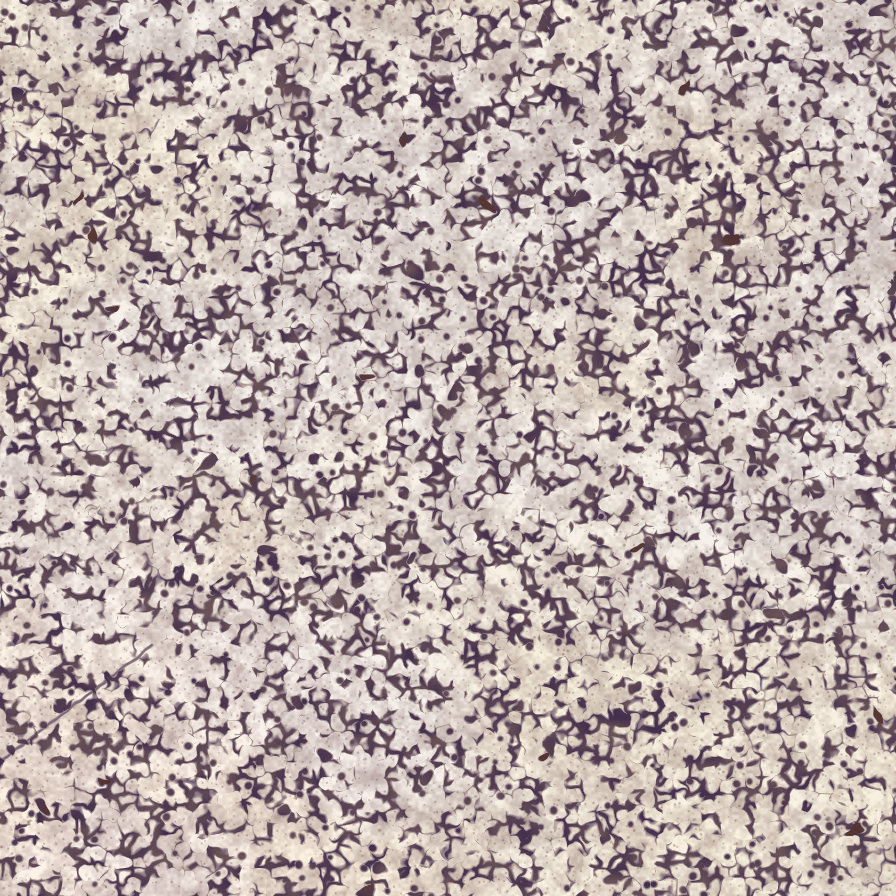
This texture is drawn by a WebGL 2 fragment shader. Its source:

```glsl
#version 300 es
precision highp float;
// Etched metal surface: pale grains broken up by dark, worm-like boundaries, pits and specks.

uniform vec2 u_resolution;
out vec4 fragColor;

float hash(vec2 p) {
  return fract(sin(dot(p, vec2(127.1, 311.7))) * 43758.5);
}

vec2 hash2(vec2 p) {
  return vec2(hash(p), hash(p + 57.3));
}

float noise(vec2 p) {
  vec2 i = floor(p), f = fract(p);
  f = f * f * (3.0 - 2.0 * f);
  return mix(mix(hash(i), hash(i + vec2(1, 0)), f.x),
             mix(hash(i + vec2(0, 1)), hash(i + vec2(1, 1)), f.x), f.y);
}

float fbm(vec2 p) {
  float sum = 0.0, weight = 0.5;
  for (int i = 0; i < 4; i++) {
    sum += weight * noise(p);
    p = p * 2.03 + 17.7;
    weight *= 0.5;
  }
  return sum / 0.9375;
}

// Grain cells: x = rounded distance to the boundary in cell units, y = random value of the grain
vec2 grainCells(vec2 p) {
  vec2 cell = floor(p), home = cell, toHome = vec2(9.0);
  for (int i = 0; i < 9; i++) {
    vec2 c = cell + vec2(i % 3, i / 3) - 1.0;
    vec2 to = c + 0.1 + 0.8 * hash2(c) - p;
    if (dot(to, to) < dot(toHome, toHome)) {
      toHome = to;
      home = c;
    }
  }
  float sum = 0.0;
  for (int i = 0; i < 25; i++) {
    vec2 c = home + vec2(i % 5, i / 5) - 2.0;
    vec2 to = c + 0.1 + 0.8 * hash2(c) - p;
    if (c != home) sum += exp(-18.0 * dot(0.5 * (toHome + to), normalize(to - toHome)));
  }
  return vec2(-log(sum) / 18.0, hash(home + 9.1));
}

// Signed distance to scattered ovals; share is the fraction of grid cells that hold one
float scatteredOvals(vec2 p, float cells, float share, vec2 radii, float stretch) {
  vec2 cell = floor(p * cells);
  float best = 1.0;
  for (int i = 0; i < 9; i++) {
    vec2 c = cell + vec2(i % 3, i / 3) - 1.0;
    if (hash(c + cells) > share) continue;
    vec2 q = p - (c + hash2(c + 3.7)) / cells;
    float angle = 6.2832 * hash(c + 21.4);
    float s = sin(angle), k = cos(angle);
    q = mat2(k, s, -s, k) * q * vec2(1.0, stretch);
    best = min(best, length(q) - mix(radii.x, radii.y, hash(c + 31.9)));
  }
  return best;
}

float segment(vec2 p, vec2 a, vec2 b) {
  vec2 ab = b - a;
  return length(p - a - ab * clamp(dot(p - a, ab) / dot(ab, ab), 0.0, 1.0));
}

// 0 inside a dark feature, 1 outside, with a soft rim
float softEdge(float d) {
  return smoothstep(-0.0017, 0.0029, d);
}

// Pale ground: cloudy shading, grain tint and fine mottling
vec3 ground(vec2 p, float grain) {
  float fine = noise(p * 260.0) - 0.5;
  float light = 0.72 + 1.1 * (fbm(p * 45.0) - 0.5) + 0.3 * (grain - 0.5) + 0.5 * fine;
  light += 0.25 * (fbm(p * 4.0 + 5.0) - 0.5);
  vec3 col = mix(vec3(0.71, 0.64, 0.61), vec3(0.94, 0.91, 0.865), clamp(light, 0.0, 1.12));
  vec3 cool = vec3(0.995, 1.0, 1.025), warm = vec3(1.005, 1.0, 0.975);
  col *= mix(cool, warm, smoothstep(0.3, 0.7, fbm(p * 5.0 + 40.0)));
  return col + vec3(0.02, 0.005, 0.01) * smoothstep(0.7, 0.1, length(p));
}

// Dark violet to mauve, brownish halo, then ground
vec3 etchRamp(float tone, vec3 dark, vec3 pale) {
  vec3 col = mix(dark, vec3(0.55, 0.48, 0.55), smoothstep(0.12, 0.48, tone));
  col = mix(col, vec3(0.71, 0.64, 0.60), smoothstep(0.45, 0.75, tone));
  return mix(col, pale, smoothstep(0.7, 1.0, tone));
}

void main() {
  vec2 p = gl_FragCoord.xy / u_resolution.y;
  vec2 warp = vec2(noise(p * 110.0), noise(p * 110.0 + 33.0)) - 0.5;

  // Boundaries swell and fade away along their length, up to a limited width
  const float CELLS = 60.0;
  vec2 grain = grainCells(p * CELLS + 0.6 * warp);
  float swell = 0.85 * (noise(p * 80.0 + 8.0) - 0.53) + 0.12 * (fbm(p * 9.0) - 0.5);
  float tone = softEdge((grain.x - clamp(swell, -0.4, 0.14)) / CELLS);

  // Round pits, ragged blots and elongated inclusions
  vec2 ragged = p + 0.007 * warp;
  float inclusion = scatteredOvals(ragged, 13.0, 0.16, vec2(0.006, 0.012), 2.4);
  tone = min(tone, softEdge(scatteredOvals(p, 58.0, 0.14, vec2(0.0022, 0.0040), 1.1)));
  tone = min(tone, softEdge(scatteredOvals(ragged, 17.0, 0.24, vec2(0.004, 0.010), 1.4)));
  tone = min(tone, softEdge(inclusion));

  // Fine specks and one faint scratch
  float specks = scatteredOvals(p, 150.0, 0.3, vec2(0.0004, 0.0012), 1.0);
  vec3 pale = ground(p, grain.y);
  pale *= 1.0 - vec3(0.18, 0.23, 0.22) * (1.0 - smoothstep(-0.0006, 0.0012, specks));
  float scratch = segment(p + 0.003 * warp, vec2(0.0, 0.15), vec2(0.17, 0.28));
  tone = min(tone, 0.35 + 0.65 * smoothstep(0.0004, 0.0026, scratch));

  vec3 dark = mix(vec3(0.26, 0.18, 0.30), vec3(0.42, 0.33, 0.34), noise(p * 70.0 + 61.0));
  float rust = (1.0 - softEdge(inclusion)) * smoothstep(0.45, 0.6, noise(p * 12.0 + 4.0));
  dark = mix(dark, vec3(0.33, 0.20, 0.17), 0.8 * rust);
  fragColor = vec4(etchRamp(tone, dark, pale), 1.0);
}
```
